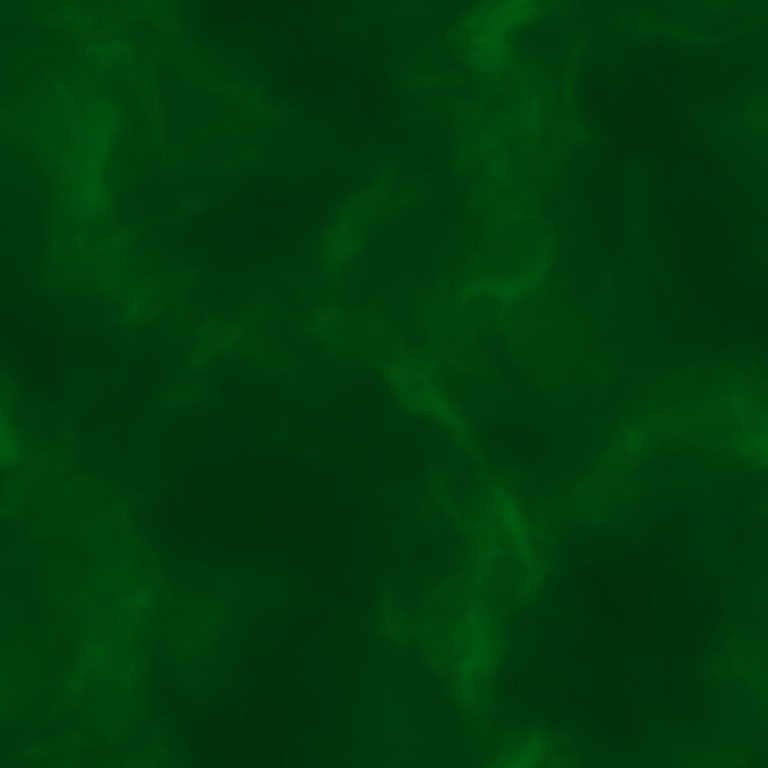
Give the GLSL for this texture, as a WebGL 1 fragment shader.

```glsl
precision highp float;

uniform vec2 u_resolution;

#define CLOUD_CELLS 4.0
#define WARP_CELLS 3.0
#define WARP_AMOUNT 0.11
#define GAIN 0.5
#define WISP_STRENGTH 0.22
#define WISP_SHARPNESS 50.0
#define CONTRAST 1.9
#define SHADOW_GREEN 0.18
#define SMOKE_GREEN 0.046

// Sine-free hash, giving a unit gradient for each lattice cell
vec2 cellGradient(vec2 cell, float seed) {
  vec3 p = fract(vec3(cell.xyx + seed * 17.3) * vec3(0.1031, 0.1030, 0.0973));
  p += dot(p, p.yzx + 33.33);
  return normalize(fract((p.xx + p.yz) * p.zy) * 2.0 - 0.999);
}

// Gradient noise whose lattice wraps after a whole number of cells
float wrappedNoise(vec2 uv, float cells, float seed) {
  vec2 p = uv * cells;
  vec2 i = floor(p);
  vec2 f = p - i;
  vec2 fade = f * f * f * (f * (f * 6.0 - 15.0) + 10.0);
  vec2 lo = mod(i, cells);
  vec2 hi = mod(i + 1.0, cells);
  float a = dot(cellGradient(lo, seed), f);
  float b = dot(cellGradient(vec2(hi.x, lo.y), seed), f - vec2(1.0, 0.0));
  float c = dot(cellGradient(vec2(lo.x, hi.y), seed), f - vec2(0.0, 1.0));
  float d = dot(cellGradient(hi, seed), f - 1.0);
  return mix(mix(a, b, fade.x), mix(c, d, fade.x), fade.y);
}

// Octaves double the cell count, so the sum still wraps
float fbm(vec2 uv, float cells, float seed) {
  float sum = 0.0;
  float amplitude = 1.0;
  for (int octave = 0; octave < 5; octave++) {
    sum += amplitude * wrappedNoise(uv, cells, seed + float(octave));
    amplitude *= GAIN;
    cells *= 2.0;
  }
  return sum;
}

void main() {
  vec2 uv = gl_FragCoord.xy / u_resolution;

  // Bend the domain so the clouds curl like smoke
  vec2 warp = vec2(fbm(uv, WARP_CELLS, 11.0), fbm(uv, WARP_CELLS, 23.0));
  vec2 bent = uv + WARP_AMOUNT * warp;
  float cloud = fbm(bent, CLOUD_CELLS, 37.0);

  // Thin bright wisps along the zero lines of a second field
  float field = fbm(bent, WARP_CELLS, 53.0);
  float wisp = exp(-WISP_SHARPNESS * field * field);
  wisp *= smoothstep(-0.3, 0.3, cloud);
  float density = cloud + WISP_STRENGTH * (wisp - 0.15);

  // Exponential tone: broad flat shadows with few bright crests
  float green = SHADOW_GREEN + SMOKE_GREEN * exp(CONTRAST * density);
  green = min(green, 0.34);
  float blue = 0.04 + 0.1 * (green - 0.2);
  gl_FragColor = vec4(0.0, green, blue, 1.0);
}
```
